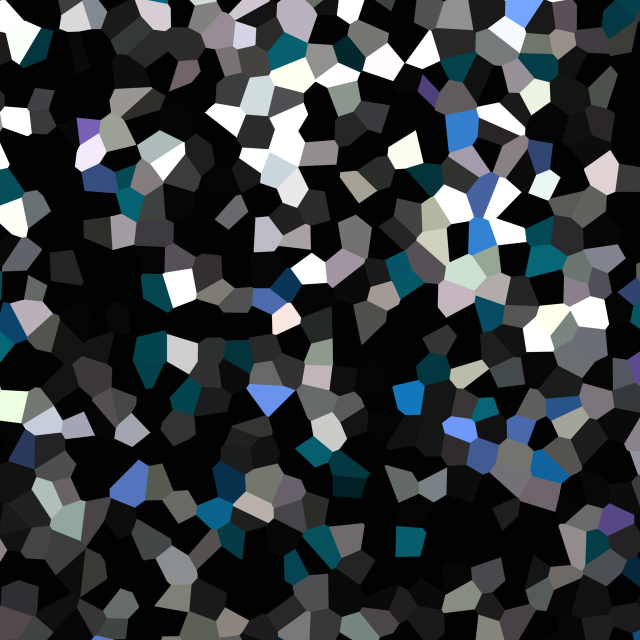
Reproduce this pattern procedurally as a WebGL 2 fragment shader.

```glsl
#version 300 es
precision highp float;
// Irregular mosaic of flat polygonal grains: black, greys, whites and a few teal and blue accents.

#define GRAINS 23.0        // grains along the canvas height
#define JITTER 0.92        // scatter of the grain centres
#define DARK_SHARE 0.33    // share of grains that stay black
#define CONTRAST 2.0       // exponent of the brightness ramp
#define CLUSTER 0.30       // how far neighbours share brightness and tint
#define TINT_SHARE 0.10    // share of coloured grains
#define CAST 0.13          // faint warm or cool cast of the greys
#define GAIN_BOTTOM 0.48   // brightness at the lower edge
#define GAIN_TOP 1.25      // brightness in the upper part
#define EDGE 0.7           // half width of the smoothed edge, in output samples

uniform vec2 u_resolution;
out vec4 fragColor;

const vec3 TEAL = vec3(0.02, 0.33, 0.38);
const vec3 BLUE = vec3(0.07, 0.42, 0.68);
const vec3 PERIWINKLE = vec3(0.38, 0.53, 0.86);
const vec3 VIOLET = vec3(0.36, 0.29, 0.55);

// Three independent values in 0..1 per lattice point and seed (integer hash).
vec3 hash3(vec2 cell, int seed) {
    uvec3 v = uvec3(ivec3(ivec2(cell), seed)) * 1664525u + 1013904223u;
    v.x += v.y * v.z;
    v.y += v.z * v.x;
    v.z += v.x * v.y;
    v ^= v >> 16u;
    v.x += v.y * v.z;
    v.y += v.z * v.x;
    v.z += v.x * v.y;
    return vec3(v >> 8u) / 16777216.0;
}

float cornerSlope(vec2 corner, vec2 offset, int seed) {
    float angle = 6.28318 * hash3(corner, seed).x;
    return dot(vec2(cos(angle), sin(angle)), offset);
}

float gradientNoise(vec2 p, int seed) {
    vec2 i = floor(p), f = p - i;
    vec2 u = f * f * f * (f * (f * 6.0 - 15.0) + 10.0);
    vec2 e = vec2(1.0, 0.0);
    float low = mix(cornerSlope(i, f, seed), cornerSlope(i + e.xy, f - e.xy, seed), u.x);
    float high = mix(cornerSlope(i + e.yx, f - e.yx, seed), cornerSlope(i + e.xx, f - e.xx, seed), u.x);
    return mix(low, high, u.y);
}

vec2 grainCentre(vec2 cell) {
    return cell + 0.5 + JITTER * (hash3(cell, 1).xy - 0.5);
}

vec3 grainColour(vec2 cell) {
    vec2 centre = grainCentre(cell);
    vec3 pick = hash3(cell, 2);
    vec3 vary = hash3(cell, 3);
    float gain = mix(GAIN_BOTTOM, GAIN_TOP, smoothstep(0.0, 0.65, centre.y / GRAINS));

    // Neutral grains: mostly black, with a long tail towards white
    float rank = clamp(pick.x + CLUSTER * gradientNoise(centre * 0.3, 4), 0.0, 1.0);
    float ramp = max((rank - DARK_SHARE) / (1.0 - DARK_SHARE), 0.0);
    float light = 0.008 + 1.05 * gain * pow(ramp, CONTRAST);
    vec3 grey = light * (1.0 + CAST * (vary - 0.5));

    // Accent grains: teal, then blue, rarely periwinkle or violet
    vec3 accent = mix(TEAL, BLUE, smoothstep(0.45, 0.75, pick.z));
    accent = mix(accent, PERIWINKLE, smoothstep(0.72, 0.84, pick.z));
    accent = mix(accent, VIOLET, step(0.95, pick.z));
    accent *= mix(0.4, 1.25, vary.x) * mix(0.75, 1.0, gain);

    float tint = pick.y + CLUSTER * gradientNoise(centre * 0.35, 5);
    return clamp(mix(grey, accent, step(1.0 - TINT_SHARE, tint)), 0.0, 1.0);
}

void main() {
    vec2 p = gl_FragCoord.xy / u_resolution.y * GRAINS;
    vec2 home = floor(p);

    // Nearest and second nearest grain centres
    float d1 = 1e5, d2 = 1e5;
    vec2 cell1 = home, cell2 = home;
    for (int y = -2; y <= 2; y++) {
        for (int x = -2; x <= 2; x++) {
            vec2 cell = home + vec2(x, y);
            vec2 away = grainCentre(cell) - p;
            float d = dot(away, away);
            if (d < d1) {
                d2 = d1; cell2 = cell1;
                d1 = d; cell1 = cell;
            } else if (d < d2) {
                d2 = d; cell2 = cell;
            }
        }
    }

    // Blend across the shared border only
    float gap = max(length(grainCentre(cell2) - grainCentre(cell1)), 1e-4);
    float border = (d2 - d1) / (2.0 * gap);
    float softness = EDGE * GRAINS / u_resolution.y;
    float own = smoothstep(-softness, softness, border);
    fragColor = vec4(mix(grainColour(cell2), grainColour(cell1), own), 1.0);
}
```
